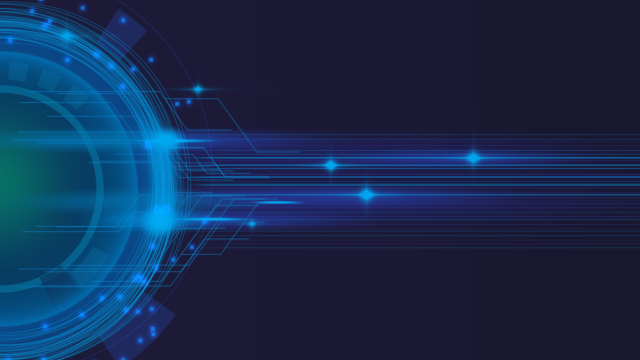
Give the GLSL for this background, as a Shadertoy shader.

```glsl
// Glowing tech ring at the left with circuit traces and light beams streaming right over navy.

float hash(float n) { return fract(sin(n * 127.1 + 3.7) * 4375.85); }

// Antialiased stroke of half width w at distance d
float stroke(float d, float w) {
    float aa = 1.0 / iResolution.y;
    return (1.0 - smoothstep(w - aa * 0.5, w + aa, abs(d))) * min(1.0, w / aa + 0.4);
}

float band(float x, float a, float b, float soft) {
    return smoothstep(a - soft, a + soft, x) * (1.0 - smoothstep(b - soft, b + soft, x));
}

float ellipse(vec2 p, vec2 center, vec2 radii) {
    return 1.0 - smoothstep(0.1, 1.0, length((p - center) / radii));
}

float segment(vec2 p, vec2 a, vec2 b) {
    vec2 d = b - a;
    return length(p - a - d * clamp(dot(p - a, d) / dot(d, d), 0.0, 1.0));
}

// Four-pointed flare with a long horizontal streak
float flare(vec2 p, vec2 center, float size) {
    vec2 d = abs(p - center) / size;
    return exp(-d.x * 1.3 - d.y * 12.0) + 0.9 * exp(-dot(d, d) * 14.0) + 0.5 * exp(-d.x * 14.0 - d.y * 2.5);
}

vec3 beams(vec2 p, vec3 col) {
    vec3 indigo = vec3(0.14, 0.21, 0.57);
    col = mix(col, vec3(0.13, 0.13, 0.40), 0.65 * ellipse(p, vec2(0.95, 0.565), vec2(1.1, 0.085)));
    col = mix(col, vec3(0.13, 0.13, 0.40), 0.65 * ellipse(p, vec2(0.95, 0.435), vec2(1.1, 0.085)));
    col = mix(col, indigo, 0.85 * ellipse(p, vec2(0.48, 0.61), vec2(0.52, 0.045)));
    col = mix(col, indigo, 0.75 * ellipse(p, vec2(1.25, 0.56), vec2(0.45, 0.032)));
    col = mix(col, indigo, 0.85 * ellipse(p, vec2(0.90, 0.452), vec2(0.62, 0.045)));
    col = mix(col, indigo, 0.80 * ellipse(p, vec2(0.62, 0.39), vec2(0.50, 0.038)));
    return mix(col, vec3(0.10, 0.09, 0.25), 0.6 * band(p.y, 0.487, 0.515, 0.012) * step(0.5, p.x));
}

vec3 disk(vec2 q, float r, vec3 col) {
    float angle = atan(q.y, q.x);
    vec3 teal = mix(vec3(0.03, 0.44, 0.40), vec3(0.03, 0.23, 0.38), smoothstep(0.0, 0.28, length(q - vec2(-0.02, 0.02))));
    vec3 fill = mix(teal, vec3(0.02, 0.25, 0.42), smoothstep(0.265, 0.27, r));
    fill = mix(fill, vec3(0.02, 0.42, 0.58), 0.75 * band(r, 0.268, 0.288, 0.002));
    // Blocks around the dial and a dark notch below
    float blocks = band(abs(fract(angle / 0.27 + 0.25) - 0.5), -1.0, 0.29, 0.015) * band(angle, 0.72, 1.5, 0.01);
    blocks = max(blocks, band(angle, -0.88, -0.55, 0.01));
    fill = mix(fill, vec3(0.03, 0.36, 0.53), 0.6 * blocks * band(r, 0.305, 0.355, 0.002));
    fill = mix(fill, vec3(0.05, 0.19, 0.33), 0.7 * band(angle, -1.15, -0.90, 0.01) * band(r, 0.27, 0.36, 0.002));
    fill = mix(fill, vec3(0.01, 0.46, 0.74), 0.85 * exp(-max(0.382 - r, 0.0) * 26.0));
    col = mix(col, fill, 1.0 - smoothstep(0.378, 0.392, r));
    // Blue halo carrying the fibres
    float halo = smoothstep(0.378, 0.39, r) * (1.0 - smoothstep(0.40, 0.53, r));
    col = mix(col, vec3(0.02, 0.32, 0.60), 0.8 * halo);
    // Faint outer plates and arc
    float plates = band(angle, 0.82, 0.99, 0.006) + band(angle, -0.98, -0.62, 0.006);
    col += vec3(0.01, 0.06, 0.15) * plates * band(r, 0.49, 0.60, 0.003);
    return col + vec3(0.02, 0.06, 0.18) * stroke(length(q - vec2(0.03, 0.05)) - 0.56, 0.0008);
}

void mainImage(out vec4 fragColor, in vec2 fragCoord) {
    vec2 p = fragCoord / iResolution.y;
    vec2 q = p - vec2(0.0, 0.475);
    float r = length(q);
    vec3 cyan = vec3(0.0, 0.63, 0.92);

    vec3 col = mix(vec3(0.11, 0.10, 0.215), vec3(0.095, 0.09, 0.18), smoothstep(0.7, 1.8, p.x));
    col = beams(p, col);
    col = disk(q, r, col);

    // Cyan light crossing the ring
    col = mix(col, vec3(0.01, 0.47, 0.70), 0.7 * ellipse(p, vec2(0.26, 0.61), vec2(0.42, 0.042)));
    col = mix(col, vec3(0.01, 0.47, 0.70), 0.6 * ellipse(p, vec2(0.38, 0.44), vec2(0.42, 0.045)));
    col = mix(col, vec3(0.0, 0.52, 0.82), 0.8 * ellipse(p, vec2(0.43, 0.39), vec2(0.24, 0.045)));
    col = mix(col, cyan, 0.7 * exp(-pow((r - 0.455) / 0.035, 2.0)) * band(q.y, -0.12, 0.17, 0.06) * step(0.0, q.x));

    // Fibres: many slightly offset circles
    for (float i = 0.0; i < 46.0; i++) {
        vec2 offset = (vec2(hash(i), hash(i + 50.0)) - 0.5) * 0.055;
        float radius = 0.465 + 0.085 * (hash(i + 100.0) - 0.5);
        col = mix(col, cyan, (0.2 + 0.4 * hash(i + 150.0)) * stroke(length(q - offset) - radius, 0.0007));
    }

    // Horizontal rays, mostly dim with some bright
    for (float i = 0.0; i < 30.0; i++) {
        float y = 0.31 + 0.0108 * (i + 0.6 * hash(i + 7.0));
        float strength = 0.2 + 0.4 * hash(i + 31.0) * exp(-pow((y - 0.48) / 0.09, 2.0));
        vec3 tint = mix(vec3(0.19, 0.22, 0.62), cyan, step(0.68, hash(i + 60.0)) * 0.7);
        col = mix(col, tint, 1.3 * strength * stroke(p.y - y, 0.0009) * smoothstep(0.48, 0.65, p.x));
    }
    float rays[5] = float[5](0.562, 0.541, 0.508, 0.486, 0.459);
    for (int i = 0; i < 5; i++)
        col = mix(col, cyan, 0.7 * stroke(p.y - rays[i], 0.001) * smoothstep(0.5, 0.6, p.x));

    // Circuit traces bending toward the axis, mirrored above and below
    for (float i = 0.0; i < 24.0; i++) {
        float side = mod(i, 2.0) * 2.0 - 1.0;
        float h = 0.05 + 0.23 * hash(i + 11.0);
        float drop = h * (0.4 + 0.5 * hash(i + 23.0));
        vec2 bend = vec2(0.30 + 0.32 * hash(i + 41.0), 0.48 + side * h);
        vec2 tip = bend + vec2(drop * 0.73, -side * drop);
        float d = segment(p, bend - vec2(0.1 + 0.3 * hash(i + 71.0), 0.0), bend);
        d = min(d, segment(p, bend, tip));
        d = min(d, segment(p, tip, tip + vec2(0.12, 0.0)));
        col = mix(col, vec3(0.03, 0.52, 0.82), 0.6 * stroke(d, 0.0009));
    }

    // Scattered square nodes with soft halos
    for (float i = 0.0; i < 44.0; i++) {
        float angle = (hash(i + 3.0) - 0.5) * 3.1;
        vec2 d = q - (0.40 + 0.19 * hash(i + 17.0)) * vec2(cos(angle), sin(angle));
        col += vec3(0.0, 0.14, 0.40) * exp(-dot(d, d) * 9000.0);
        col = mix(col, vec3(0.05, 0.55, 0.88), 0.7 * stroke(max(abs(d.x), abs(d.y)), 0.004));
    }

    // Flares and short bright streaks
    float light = flare(p, vec2(0.919, 0.541), 0.055) + flare(p, vec2(1.315, 0.561), 0.06);
    light += flare(p, vec2(1.018, 0.459), 0.065) + 0.7 * flare(p, vec2(0.70, 0.378), 0.035);
    light += 0.7 * flare(p, vec2(0.55, 0.752), 0.045) + 0.6 * flare(p, vec2(0.185, 0.90), 0.07);
    light += ellipse(p, vec2(0.49, 0.609), vec2(0.14, 0.007)) + ellipse(p, vec2(0.77, 0.438), vec2(0.09, 0.006));
    light += ellipse(p, vec2(0.59, 0.391), vec2(0.14, 0.007));
    light += ellipse(p, vec2(0.465, 0.61), vec2(0.06, 0.045)) + ellipse(p, vec2(0.445, 0.385), vec2(0.065, 0.055));
    col = mix(col, vec3(0.0, 0.66, 0.95), clamp(light, 0.0, 0.95));

    fragColor = vec4(clamp(col, 0.0, 1.0), 1.0);
}
```
